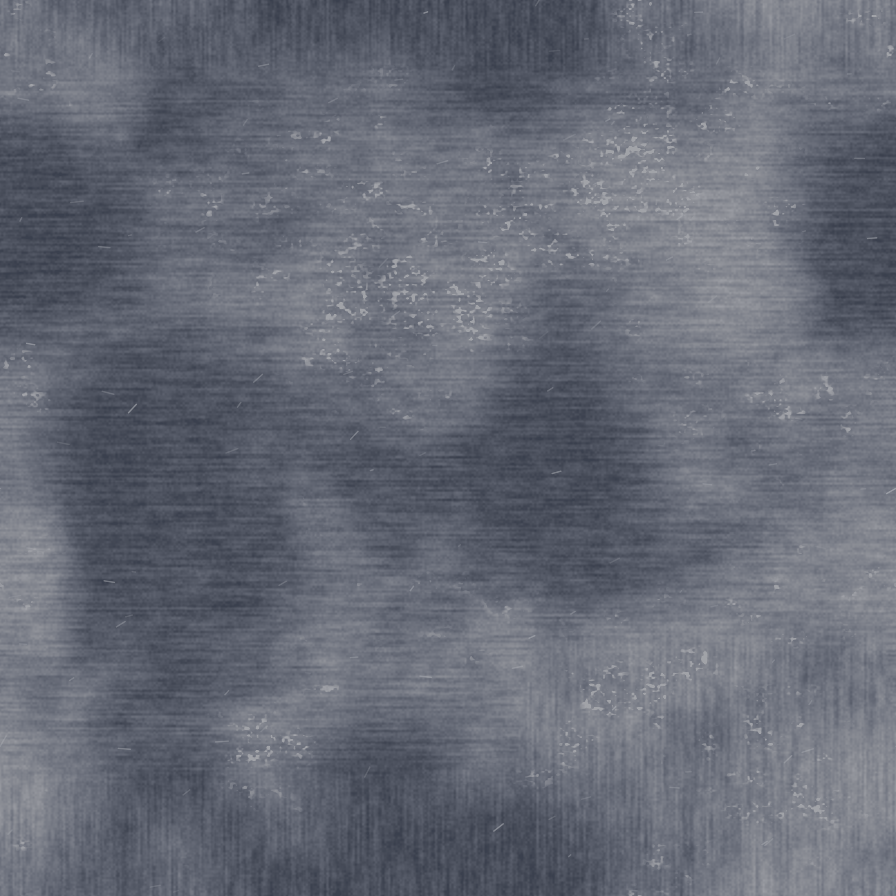
Reproduce this texture procedurally as a WebGL 2 fragment shader.

```glsl
#version 300 es
precision highp float;
// Worn brushed steel: cloudy tarnish, two brushing directions, flecks and nicks; tiles seamlessly.
uniform vec2 u_resolution;
out vec4 fragColor;

float hash(vec2 p) {
  vec3 q = fract(p.xyx * 0.1031);
  q += dot(q, q.yzx + 33.33);
  return fract((q.x + q.y) * q.z);
}

// Value noise that wraps after a whole number of cells
float noise(vec2 uv, vec2 cells, float seed) {
  vec2 p = uv * cells, i = floor(p), f = fract(p);
  f = f * f * (3.0 - 2.0 * f);
  vec2 a = mod(i, cells) + seed, b = mod(i + 1.0, cells) + seed;
  return mix(mix(hash(a), hash(vec2(b.x, a.y)), f.x),
             mix(hash(vec2(a.x, b.y)), hash(b), f.x), f.y);
}

// Broad tarnish clouds with a little warp
float clouds(vec2 uv) {
  vec2 warp = vec2(noise(uv, vec2(6.0), 11.3), noise(uv, vec2(6.0), 47.9)) - 0.5;
  vec2 p = uv + 0.08 * warp;
  return 0.52 * noise(p, vec2(5.0, 4.0), 3.7) + 0.28 * noise(p, vec2(9.0, 8.0), 21.1)
       + 0.13 * noise(p, vec2(19.0, 17.0), 64.5) + 0.07 * noise(p, vec2(43.0), 83.2);
}

// Hair-thin brushing lines that run along x
float brushing(vec2 uv, float seed) {
  return 0.5 * noise(uv, vec2(14.0, 380.0), seed) + 0.4 * noise(uv, vec2(45.0, 290.0), seed + 17.0)
       + 0.1 * noise(uv, vec2(8.0, 120.0), seed + 39.0) - 0.5;
}

// Short slanted nicks, at most one in each cell
float nicks(vec2 uv, float cells, float seed) {
  float px = 1.0 / u_resolution.y, result = 0.0;
  vec2 base = floor(uv * cells);
  for (int y = -1; y <= 1; y++) {
    for (int x = -1; x <= 1; x++) {
      vec2 cell = base + vec2(x, y), id = mod(cell, cells) + seed;
      vec2 d = uv - (cell + vec2(hash(id + 5.1), hash(id + 9.7))) / cells;
      float angle = mix(-0.25, 1.1, hash(id + 23.4));
      vec2 dir = vec2(cos(angle), sin(angle));
      float reach = mix(0.001, 0.007, hash(id + 31.8));
      float dist = length(d - dir * clamp(dot(d, dir), -reach, reach));
      float line = 1.0 - smoothstep(0.0002, 0.0005 + 0.8 * px, dist);
      result = max(result, line * step(0.82, hash(id)) * mix(0.3, 1.0, hash(id + 41.2)));
    }
  }
  return result;
}

void main() {
  vec2 uv = gl_FragCoord.xy / u_resolution;
  float tarnish = pow(smoothstep(0.28, 0.84, clouds(uv)), 1.2);
  float tone = 0.03 + 0.94 * tarnish;

  // Band with upright brushing, taller on the right
  float right = smoothstep(0.2, 0.35, cos(6.283185 * (uv.x - 0.79)));
  float fromBand = abs(fract(uv.y - 0.03 + 0.5) - 0.5);
  float halfHeight = 0.1 + 0.15 * right * step(fract(uv.y - 0.03), 0.5);
  float upright = 1.0 - smoothstep(halfHeight - 0.03, halfHeight + 0.04, fromBand);
  tone += 0.55 * mix(brushing(uv, 7.3), brushing(uv.yx, 52.6), upright);

  // Mottled grime and fine grain
  tone += 0.12 * (noise(uv, vec2(70.0, 90.0), 15.8) - 0.5);
  tone += 0.14 * (noise(uv, vec2(180.0, 220.0), 27.2) - 0.5);
  tone += 0.2 * (noise(uv, vec2(400.0), 71.4) - 0.5);

  // Tiny pale flecks gathered where the metal is worn bright
  float cluster = 0.5 * noise(uv, vec2(7.0, 9.0), 34.9) + 0.5 * noise(uv, vec2(38.0, 52.0), 58.3);
  float worn = smoothstep(0.52, 0.78, cluster) * smoothstep(0.2, 0.6, tarnish);
  float flake = 0.5 * noise(uv, vec2(150.0, 230.0), 92.7) + 0.5 * noise(uv, vec2(310.0, 390.0), 18.6);
  tone += 0.9 * smoothstep(0.58, 0.82, flake) * worn;

  // Steel tint, bluest in the middle tones
  float t = clamp(tone, -0.2, 1.35);
  vec3 color = mix(vec3(0.28, 0.30, 0.35), vec3(0.54, 0.55, 0.58), t);
  color += vec3(0.0, 0.01, 0.04) * max(t * (1.0 - t), 0.0);

  // Bright nicks on top
  float nick = max(nicks(uv, 12.0, 2.4), 0.6 * nicks(uv, 21.0, 66.1));
  color = mix(color, vec3(0.70, 0.71, 0.73), 0.6 * nick);
  fragColor = vec4(color, 1.0);
}
```
